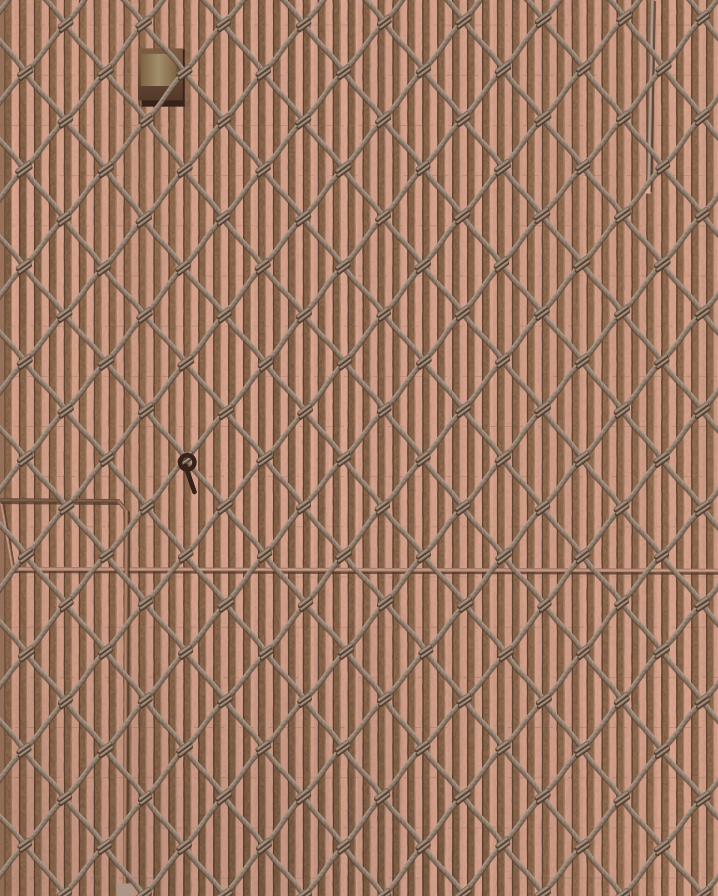
A WebGL 2 fragment shader for this texture:

```glsl
#version 300 es
precision highp float;
// A chain-link fence in front of a ribbed, weathered pink wall with pipes.
// Ribs repeat with fract; the mesh is two families of diagonal wires on a
// skewed lattice, joined by tilted hooks. Units: canvas height, y downward.
uniform vec2 u_resolution;
out vec4 fragColor;

const vec3 PINK = vec3(0.82, 0.62, 0.54);
const vec3 DUSTY = vec3(0.60, 0.45, 0.36);
const vec3 GROOVE = vec3(0.49, 0.36, 0.265);
const vec3 SHADE = vec3(0.32, 0.22, 0.155);
const vec3 STEEL_LIGHT = vec3(0.67, 0.59, 0.53);
const vec3 STEEL_DARK = vec3(0.43, 0.36, 0.30);
const vec3 RUST = vec3(0.22, 0.13, 0.10);

const float RIB = 0.01667;
const vec2 MESH = vec2(0.0889, 0.1078);
const vec2 MESH_ORIGIN = vec2(0.0286, 0.0807);
const float WIRE = 0.0026;

float hash(vec2 p) {
  vec3 q = fract(vec3(p.xyx) * 0.1031);
  q += dot(q, q.yzx + 33.33);
  return fract((q.x + q.y) * q.z);
}

float noise(vec2 p) {
  vec2 i = floor(p), f = fract(p);
  f = f * f * (3.0 - 2.0 * f);
  return mix(mix(hash(i), hash(i + vec2(1, 0)), f.x),
             mix(hash(i + vec2(0, 1)), hash(i + vec2(1, 1)), f.x), f.y);
}

float cover(float d, float px) { return smoothstep(0.6 * px, -0.6 * px, d); }

float segment(vec2 p, vec2 a, vec2 b) {
  vec2 ab = b - a;
  return length(p - a - ab * clamp(dot(p - a, ab) / dot(ab, ab), 0.0, 1.0));
}

float box(vec2 p, vec2 center, vec2 halfSize) {
  vec2 d = abs(p - center) - halfSize;
  return length(max(d, 0.0)) + min(max(d.x, d.y), 0.0);
}

// Ribbed wall: straight grooves with a dark edge, block joints and stains
vec3 wall(vec2 p, float px) {
  float wobble = (noise(p * vec2(60.0, 150.0)) - 0.5) * 0.0004;
  float x = (fract((p.x + wobble) / RIB) - 0.5) * RIB;
  float rib = floor(p.x / RIB);
  float grain = noise(p * vec2(480.0, 400.0));
  float stain = noise(p * vec2(6.0, 4.0) + 4.0);
  vec3 face = mix(PINK, DUSTY, 0.22 * stain + 0.16 * (grain - 0.5));
  face *= 0.98 + 0.05 * hash(vec2(rib, 3.0));
  float row = p.y / 0.056;
  float joint = cover(abs(fract(row) - 0.5) * 0.056 - 0.0005, px);
  face *= 1.0 - 0.12 * joint * step(0.45, hash(vec2(rib, floor(row))));
  vec3 groove = GROOVE * (0.88 + 0.16 * stain + 0.16 * grain);
  groove = mix(groove, SHADE, 0.8 * cover(abs(x + 0.0031) - 0.0008, px));
  // Worn lip on the lit side of each groove
  face = mix(face, DUSTY, 0.85 * cover(abs(x - 0.0044) - 0.0008, px));
  vec3 col = mix(face, groove, cover(abs(x) - 0.0039, px));
  col *= 1.03 - 0.08 * smoothstep(0.55, 1.0, p.y) * smoothstep(0.8, 0.2, p.x);
  return mix(col, GROOVE, 0.7 * cover(p.x - 0.006, px));
}

// Round pipe lit from above, over its own shadow
vec3 pipe(vec3 col, vec2 p, vec2 a, vec2 b, float r, vec3 tint, float px) {
  float d = segment(p, a, b);
  float shadow = segment(p - vec2(0.0022, 0.0026), a, b);
  col = mix(col, SHADE, 0.75 * cover(shadow - r, px));
  return mix(col, tint * (1.08 - 0.3 * d / r), cover(d - r, px));
}

vec3 fittings(vec3 col, vec2 p, float px) {
  // Long pipe, conduit with its bend, and hanging cord
  col = pipe(col, p, vec2(0.014, 0.635), vec2(0.9, 0.637), 0.0021, PINK * 0.92, px);
  col = pipe(col, p, vec2(0.001, 0.560), vec2(0.014, 0.635), 0.0016, PINK * 0.9, px);
  col = pipe(col, p, vec2(0.0, 0.558), vec2(0.132, 0.559), 0.0020, DUSTY * 0.8, px);
  col = pipe(col, p, vec2(0.132, 0.559), vec2(0.141, 0.570), 0.0020, DUSTY, px);
  col = pipe(col, p, vec2(0.141, 0.570), vec2(0.139, 1.0), 0.0020, DUSTY * 1.1, px);
  col = pipe(col, p, vec2(0.728, 0.0), vec2(0.724, 0.21), 0.0019, STEEL_LIGHT, px);
  col = mix(col, PINK * 1.1, cover(box(p, vec2(0.723, 0.211), vec2(0.003, 0.005)), px));
  col = mix(col, STEEL_LIGHT, cover(box(p, vec2(0.139, 0.994), vec2(0.009, 0.008)), px));
  // Wall lamp: shadow, hood and bright front
  col = mix(col, RUST, cover(box(p, vec2(0.182, 0.087), vec2(0.024, 0.032)), px));
  vec3 hood = mix(SHADE, GROOVE, smoothstep(0.12, 0.05, p.y));
  col = mix(col, hood, cover(box(p, vec2(0.179, 0.083), vec2(0.025, 0.029)), px));
  vec3 front = mix(STEEL_LIGHT, GROOVE, abs(p.x - 0.177) / 0.025) * vec3(0.95, 0.95, 0.8);
  return mix(col, front, cover(box(p, vec2(0.177, 0.078), vec2(0.020, 0.018)), px));
}

// One wire: e is the signed offset across it, along counts knots
vec3 strand(vec3 col, float e, float along, float px) {
  float twist = 0.08 * sin(along * 75.0 + e * 900.0);
  float light = clamp(0.58 + 0.55 * e / WIRE + twist, 0.0, 1.0);
  col = mix(col, SHADE, 0.6 * cover(abs(e + 0.0010) - WIRE, px));
  return mix(col, mix(STEEL_DARK, STEEL_LIGHT, light), cover(abs(e) - WIRE, px));
}

vec3 fence(vec3 col, vec2 p, float px) {
  vec2 sway = vec2(noise(p * 7.0), noise(p * 7.0 + 19.0)) - 0.5;
  vec2 s = (p + sway * 0.005 - MESH_ORIGIN) / MESH;
  s.y += 0.06 * smoothstep(0.3, 0.6, p.x) * smoothstep(0.5, 0.0, p.y);
  vec2 ab = vec2(s.x + s.y, s.x - s.y);
  vec2 knot = floor(ab + 0.5);
  vec2 e = (ab - knot) / length(1.0 / MESH);
  vec2 bend = 0.0007 * sin(6.2832 * ab.yx);
  col = strand(col, e.y + bend.y, ab.x, px);
  col = strand(col, -e.x + bend.x, ab.y, px);
  // Interlocked hooks around each lattice point
  vec2 k = 0.5 * vec2(knot.x + knot.y, knot.x - knot.y);
  vec2 local = (s - k) * MESH;
  vec2 tilt = vec2(0.0055, -0.0040) * (0.9 + 0.25 * hash(knot + 50.0));
  for (int i = 0; i < 2; i++) {
    vec2 q = local - vec2(0.0008, 0.0022) * (1.0 - 2.0 * float(i));
    float d = segment(q, -tilt, tilt);
    col = mix(col, SHADE, 0.9 * cover(segment(q - vec2(0.0, 0.0015), -tilt, tilt) - 0.0024, px));
    col = mix(col, mix(STEEL_LIGHT, STEEL_DARK, d / 0.0022), cover(d - 0.0020, px));
  }
  return col;
}

void main() {
  float px = 1.0 / u_resolution.y;
  vec2 p = vec2(gl_FragCoord.x, u_resolution.y - gl_FragCoord.y) * px;
  vec3 col = fence(fittings(wall(p, px), p, px), p, px);
  // Rusty scrap of wire caught on the mesh
  float loop = abs(length(p - vec2(0.209, 0.516)) - 0.008) - 0.0025;
  float tail = segment(p, vec2(0.207, 0.520), vec2(0.217, 0.549)) - 0.0026;
  col = mix(col, RUST, cover(min(loop, tail), px));
  fragColor = vec4(col, 1.0);
}
```
